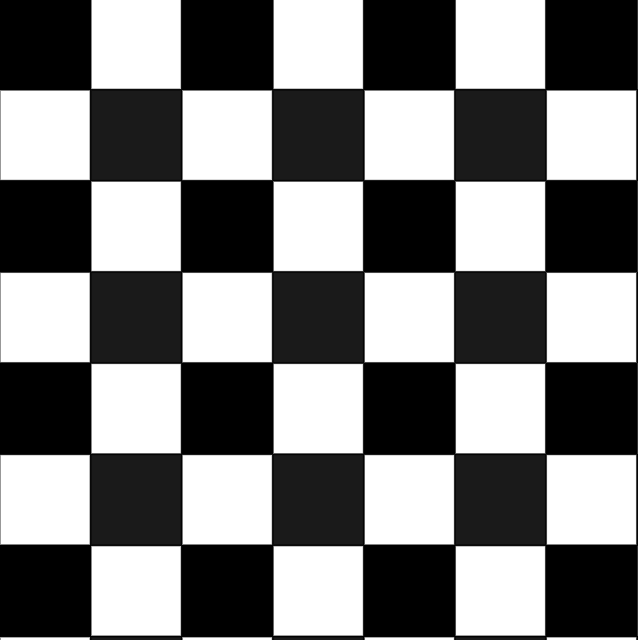
Reproduce this pattern procedurally as a Shadertoy shader.

```glsl
// Distance from a point in the unit cell to the nearest cell edge
float edgeDistance(vec2 local) {
    vec2 d = min(local, 1.0 - local);
    return min(d.x, d.y);
}

void mainImage(out vec4 fragColor, in vec2 fragCoord) {
    // Height units, with y running down from the top edge
    vec2 p = vec2(fragCoord.x, iResolution.y - fragCoord.y) / iResolution.y;

    // Seven squares each way, plus a sliver of an eighth row at the bottom
    vec2 pitch = vec2(0.1423, 0.1424);
    vec2 grid = (p + vec2(0.0007, 0.0023)) / pitch;
    vec2 cell = floor(grid);

    // White on odd diagonals; dark squares are black or charcoal by row
    float isWhite = mod(cell.x + cell.y, 2.0);
    float oddRow = mod(cell.y, 2.0);
    vec3 charcoal = vec3(0.102);
    vec3 square = mix(charcoal * oddRow, vec3(1.0), isWhite);

    // Thin soft black outline around every square
    float d = edgeDistance(fract(grid)) * pitch.x;
    float soft = max(0.0014, 0.7 / iResolution.y);
    float fill = smoothstep(0.0013 - soft, 0.0013 + soft, d);

    fragColor = vec4(square * fill, 1.0);
}
```
